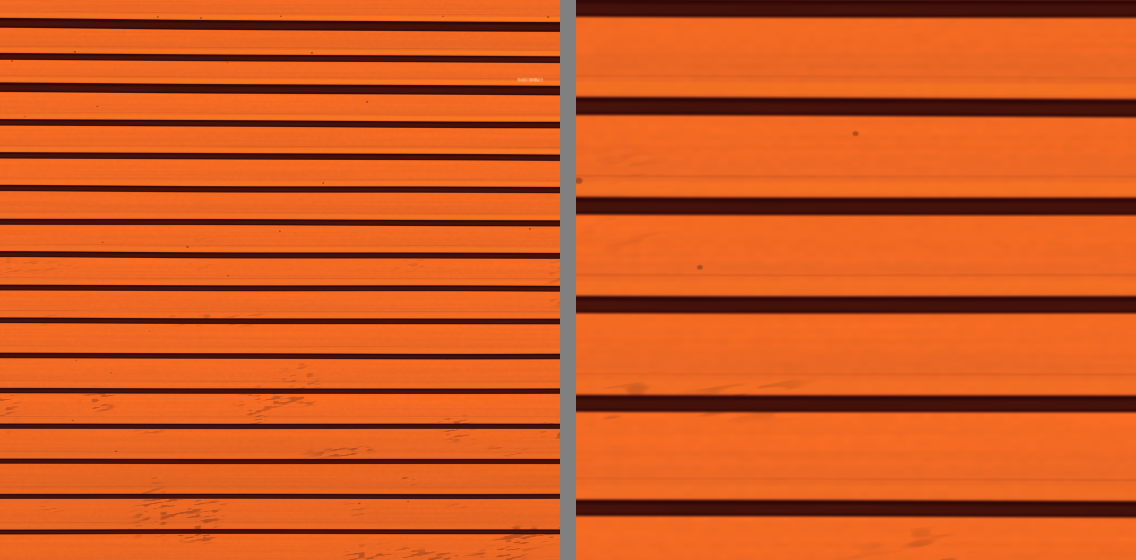
Left: the whole. Right: its middle third, enlarged.
Reproduce this texture procedurally as a WebGL 1 fragment shader.

```glsl
precision highp float;
// Orange horizontal slats parted by sixteen dark, slightly tilted gaps.
// A loop finds the gap edges around each point; the slat between them is
// shaded with a bright lower lip, fine grain, specks and faint scratches.
uniform vec2 u_resolution;

float hash(vec2 p) {
  vec3 q = fract(p.xyx * 0.1031);
  q += dot(q, q.yzx + 33.33);
  return fract((q.x + q.y) * q.z);
}

float noise(vec2 p) {
  vec2 i = floor(p), f = fract(p);
  f = f * f * (3.0 - 2.0 * f);
  return mix(mix(hash(i), hash(i + vec2(1.0, 0.0)), f.x),
             mix(hash(i + vec2(0.0, 1.0)), hash(i + 1.0), f.x), f.y);
}

// Centre height of gap k, measured downward from the top edge
float gapCentre(float k, float x) {
  float tilt = 0.0065 * max(1.0 - k / 12.0, 0.0) * x;
  float bow = 0.0016 * (noise(vec2(x * 2.5, k * 7.0)) - 0.5);
  float raised = 0.0035 * step(abs(k - 2.0), 0.5);
  return 0.0415 + 0.05898 * k + 0.0039 * max(k - 9.0, 0.0) + tilt + bow - raised;
}

// The first and third gaps are wide; the others narrow toward the bottom
float gapHalfWidth(float k) {
  float wide = step(k, 2.5) * (1.0 - mod(k, 2.0));
  return mix(0.0062, 0.0043, k / 15.0) + 0.0026 * wide;
}

// Small dark dots, at most one per cell of a jittered grid
float specks(vec2 p) {
  vec2 cell = floor(p * 13.0);
  vec2 offset = 0.2 + 0.6 * vec2(hash(cell + 3.1), hash(cell + 8.7));
  float radius = 0.0007 + 0.001 * hash(cell + 21.3);
  float d = length((p - (cell + offset) / 13.0) * vec2(0.8, 1.0));
  return step(0.8, hash(cell + 41.0)) * smoothstep(radius + 0.001, radius - 0.0006, d);
}

// Thin broken scratches, denser on the lower slats
float scratches(vec2 p) {
  float patches = smoothstep(0.73, 0.92, noise(p * vec2(11.0, 21.0) + 5.0));
  float strokes = noise(vec2(p.x * 65.0, p.y * 330.0 + p.x * 45.0));
  return patches * smoothstep(0.6, 0.85, strokes) * smoothstep(0.25, 0.8, p.y);
}

void main() {
  vec2 p = gl_FragCoord.xy / u_resolution;
  p.y = 1.0 - p.y;
  float soft = max(0.0014, 0.75 / u_resolution.y);

  // Nearest gap, and the slat edges above and below
  float gapDist = 1.0, gapPos = 0.0, slatTop = -0.02, slatBottom = 1.03, slat = 0.0;
  for (int i = 0; i < 16; i++) {
    float k = float(i);
    float centre = gapCentre(k, p.x), halfWidth = gapHalfWidth(k);
    float d = p.y - centre;
    if (abs(d) - halfWidth < gapDist) {
      gapDist = abs(d) - halfWidth;
      gapPos = d / halfWidth;
    }
    if (d > 0.0) {
      slatTop = centre + halfWidth;
      slat = k + 1.0;
    } else {
      slatBottom = min(slatBottom, centre - halfWidth);
    }
  }
  float t = clamp((p.y - slatTop) / (slatBottom - slatTop), 0.0, 1.0);
  float rise = slatBottom - p.y;

  // Slat paint: slow shading, per-slat tone and horizontal streaks
  vec3 orange = mix(vec3(0.955, 0.415, 0.135), vec3(0.925, 0.405, 0.145), smoothstep(0.1, 0.75, t));
  orange *= 1.0 + 0.025 * (hash(vec2(slat, 4.0)) - 0.5) - 0.03 * smoothstep(0.7, 0.9, p.y);
  orange *= 1.0 + 0.035 * (noise(vec2(p.x * 4.0, p.y * 330.0)) - 0.5);
  orange *= 1.0 + 0.025 * (noise(p * vec2(190.0, 260.0)) - 0.5);

  // Bright lower lip with a fine crease above it, stronger on the upper right
  float lip = smoothstep(0.0105, 0.0075, rise) * smoothstep(0.001, 0.003, rise);
  float lipGain = mix(0.75, 0.2, smoothstep(0.1, 0.75, p.y)) * (0.55 + 0.45 * p.x);
  vec3 colour = mix(orange, vec3(1.0, 0.49, 0.12), lip * lipGain);
  float crease = smoothstep(0.0016, 0.0, abs(rise - 0.0125));
  colour *= 1.0 - 0.05 * crease * (0.5 + noise(vec2(p.x * 5.0, slat * 9.0)));

  // Wear
  colour = mix(colour, vec3(0.42, 0.17, 0.08), 0.5 * specks(p) + 0.38 * scratches(p));
  vec2 scuff = abs(p - vec2(0.947, 0.1425)) - vec2(0.022, 0.0028);
  float chalk = smoothstep(0.002, -0.001, max(scuff.x, scuff.y));
  colour = mix(colour, vec3(1.0, 0.72, 0.5), chalk * (0.25 + 0.6 * noise(p * vec2(230.0, 420.0))));

  // Gap: near-black rims around a dark red-brown core
  float core = smoothstep(0.85, 0.25, abs(gapPos - 0.12));
  vec3 dark = mix(vec3(0.19, 0.03, 0.03), vec3(0.27, 0.072, 0.042), core);
  dark *= 1.0 + 0.12 * (noise(vec2(p.x * 20.0, p.y * 400.0)) - 0.5);
  colour = mix(dark, colour, smoothstep(-soft, soft, gapDist));

  gl_FragColor = vec4(colour, 1.0);
}
```
